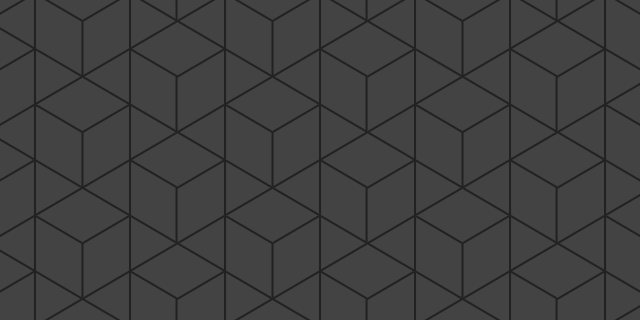
This pattern is drawn by a WebGL 2 fragment shader. Its source:

```glsl
#version 300 es
precision highp float;

uniform vec2 u_resolution;
out vec4 fragColor;

// Lengths are fractions of the canvas height
const float COLUMN_WIDTH = 0.2969;
const float CUBE_PERIOD = 0.3473;
const vec2 FIRST_APEX = vec2(0.2578, 0.4133);
const float LINE_WIDTH = 0.0065;
const float ODD_STUB_SHIFT = -0.0030;
const vec3 FACE_COLOR = vec3(0.263);
const vec3 LINE_COLOR = vec3(0.135);

// Distance to the nearest edge of the staggered cubes
float cubeEdgeDistance(vec2 p) {
    float column = floor((p.x - FIRST_APEX.x) / COLUMN_WIDTH + 0.5);
    float odd = mod(column, 2.0);
    float halfPeriod = 0.5 * CUBE_PERIOD;

    // Offset from the column axis, and depth below the cube apex
    float across = p.x - FIRST_APEX.x - column * COLUMN_WIDTH;
    float depth = mod(FIRST_APEX.y - p.y + odd * halfPeriod, CUBE_PERIOD);

    // Sloping edges: the outline is mirrored about mid-period
    float slope = halfPeriod / COLUMN_WIDTH;
    float rise = abs(across) * slope;
    float folded = min(depth, CUBE_PERIOD - depth);
    float outline = abs(folded - rise);
    float innerEdge = abs(depth - halfPeriod + rise);
    float sloping = min(outline, innerEdge) * inversesqrt(1.0 + slope * slope);

    // Upright edges: column borders and the front corner of each cube
    float border = 0.5 * COLUMN_WIDTH - abs(across);
    float stub = length(vec2(across - odd * ODD_STUB_SHIFT,
                             max(halfPeriod - depth, 0.0)));

    return min(sloping, min(border, stub));
}

void main() {
    vec2 p = gl_FragCoord.xy / u_resolution.y;
    float pixel = 1.0 / u_resolution.y;

    // Antialiased line coverage
    float signedDistance = cubeEdgeDistance(p) - 0.5 * LINE_WIDTH;
    float coverage = clamp(0.5 - signedDistance / pixel, 0.0, 1.0);

    fragColor = vec4(mix(FACE_COLOR, LINE_COLOR, coverage), 1.0);
}
```
